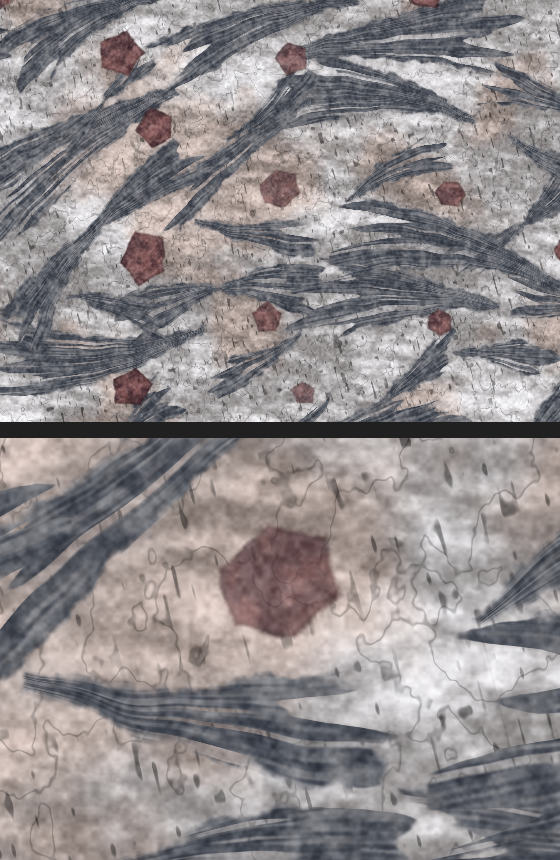
Top: the whole. Bottom: its middle third, enlarged.
A Shadertoy shader for this texture:

```glsl
float hash(vec2 p) {
    vec3 q = fract(p.xyx * 0.1031);
    q += dot(q, q.yzx + 33.33);
    return fract((q.x + q.y) * q.z);
}

float noise(vec2 p) {
    vec2 i = floor(p), f = fract(p);
    f *= f * (3.0 - 2.0 * f);
    return mix(mix(hash(i), hash(i + vec2(1, 0)), f.x),
               mix(hash(i + vec2(0, 1)), hash(i + vec2(1, 1)), f.x), f.y);
}

float fbm(vec2 p) {
    float sum = 0.0, amp = 0.533;
    for (int i = 0; i < 4; i++) {
        sum += amp * noise(p);
        p = mat2(1.6, 1.2, -1.2, 1.6) * p + 7.3;
        amp *= 0.5;
    }
    return sum;
}

vec2 turn(vec2 p, float angle) {
    float c = cos(angle), s = sin(angle);
    return vec2(c * p.x + s * p.y, c * p.y - s * p.x);
}

// Evenly spread position, slightly beyond the canvas
vec2 scatter(float id, vec2 start, float aspect) {
    return fract(vec2(0.7549, 0.5698) * id + start) * vec2(aspect + 0.1, 1.1) - 0.05;
}

// Pale layered groundmass with warm stains, cracks and ticks
vec3 groundmass(vec2 p) {
    float patches = fbm(p * vec2(4.0, 6.0));
    float layers = fbm(turn(p, -0.1) * vec2(15.0, 48.0));
    float flakes = fbm(p * vec2(60.0, 75.0) + 20.0);
    float shade = smoothstep(0.34, 0.68, 0.4 * patches + 0.35 * layers + 0.25 * flakes);
    vec3 color = mix(vec3(0.93, 0.925, 0.935), vec3(0.58, 0.565, 0.565), shade);

    float stain = smoothstep(0.48, 0.68, fbm(p * 5.0 + 9.0));
    color *= mix(vec3(1), vec3(0.93, 0.86, 0.82), stain);

    float crack = abs(fbm(p * vec2(26.0, 20.0) + 41.0) - 0.5);
    color *= 1.0 - 0.22 * (1.0 - smoothstep(0.0, 0.025, crack));
    float tick = noise(turn(p, 0.25) * vec2(170.0, 55.0));
    color *= 1.0 - 0.4 * smoothstep(0.8, 0.93, tick) * smoothstep(0.4, 0.6, patches + 0.1);
    return color;
}

// Fan of dark blades: x is coverage, y is surrounding haze, z is fibre tone
vec3 sheaf(vec2 p, vec2 seat, float id) {
    float size = hash(vec2(id, 1.0)), kind = hash(vec2(id, 4.0));
    float len = mix(0.26, 0.62, size * size);
    float spread = mix(0.08, 0.23, hash(vec2(id, 2.0)));
    float angle = mix(-0.4, 0.95, hash(vec2(id, 3.0))) + 3.1416 * step(0.5, kind);
    vec2 q = turn(p - seat, angle);
    if (length(q) > len) return vec3(0);

    // Curved axis; some sheaves open at both ends
    q.y += (hash(vec2(id, 5.0)) - 0.5) * 0.8 * q.x * q.x / len;
    float along = kind > 0.78 ? 1.6 * abs(q.x) / len : q.x / len + 0.5;
    float width = len * (0.025 + spread * pow(max(along, 0.0), 1.1));
    float across = q.y / width;

    // Ragged tips and sides
    float tip = 1.0 - 0.4 * noise(vec2(across * 4.0 + id * 9.0, 3.0));
    float edge = min((1.0 - abs(across)) * width, min(along + 0.04, tip - along) * len);
    edge += 0.022 * (fbm(p * 45.0) - 0.5);

    // Light gaps between blades, wider toward the open end
    float lane = across * max(4.0, len * spread * 105.0) + id * 31.0;
    float gap = smoothstep(0.69, 0.82, noise(vec2(lane, along * 2.2)));
    gap *= smoothstep(0.12, 0.5, along);
    float fibre = noise(vec2(lane * 2.3, along * 7.0));
    return vec3(smoothstep(-0.003, 0.006, edge) * (1.0 - 0.85 * gap),
                smoothstep(-0.035, 0.005, edge), fibre);
}

// Signed distance to a garnet with five or six faces
float garnet(vec2 p, float id, float radius) {
    p = turn(p, 6.28 * hash(vec2(id, 11.0)));
    p.x *= mix(0.8, 1.15, hash(vec2(id, 12.0)));
    float sector = 6.2832 / (5.0 + step(0.5, hash(vec2(id, 13.0))));
    float a = atan(p.y, p.x);
    return cos(floor(0.5 + a / sector) * sector - a) * length(p) - radius;
}

void mainImage(out vec4 fragColor, in vec2 fragCoord) {
    vec2 p = fragCoord / iResolution.y;
    float aspect = iResolution.x / iResolution.y;
    vec3 color = groundmass(p);
    float mottle = fbm(p * 55.0 + 3.0);
    vec2 warped = p + 0.008 * (vec2(noise(p * 22.0), noise(p * 22.0 + 50.0)) - 0.5);

    // Hornblende sheaves
    for (int i = 0; i < 28; i++) {
        float id = float(i);
        vec3 s = sheaf(warped, scatter(id, vec2(0.13, 0.62), aspect), id);
        float tone = smoothstep(0.25, 0.8, 0.4 * s.z + 0.6 * mottle);
        vec3 blade = mix(vec3(0.23, 0.25, 0.29), vec3(0.49, 0.495, 0.515), tone);
        color = mix(color, vec3(0.51, 0.49, 0.49), 0.22 * s.y);
        color = mix(color, blade, 0.96 * s.x);
    }

    // Garnets, some partly veiled by the groundmass
    for (int i = 0; i < 14; i++) {
        float id = float(i);
        float radius = mix(0.022, 0.05, hash(vec2(id, 14.0)));
        vec2 seat = scatter(id, vec2(0.48, 0.27), aspect);
        float d = garnet(warped - seat, id, radius) + 0.008 * (mottle - 0.5);
        vec3 red = mix(vec3(0.31, 0.20, 0.22), vec3(0.53, 0.36, 0.36), smoothstep(0.3, 0.7, mottle));
        red *= 1.0 - 0.25 * smoothstep(-0.008, 0.0, d);
        float veil = mix(0.6, 0.97, hash(vec2(id, 15.0)));
        color = mix(color, red, veil * (1.0 - smoothstep(-0.003, 0.003, d)));
    }

    // Fine surface grain
    color += 0.13 * (noise(p * 170.0) - 0.5) + 0.07 * (noise(p * 310.0) - 0.5);
    fragColor = vec4(clamp(color, 0.0, 1.0), 1.0);
}
```
